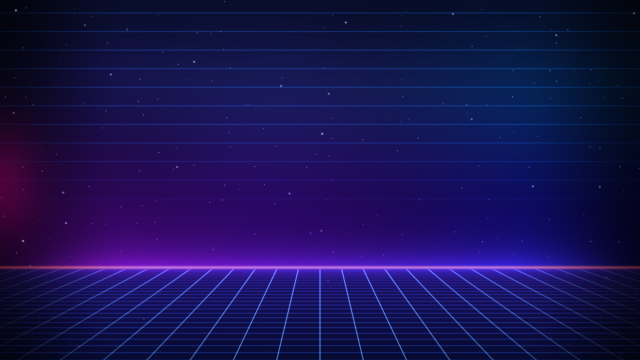
Give the GLSL for this background, as a Shadertoy shader.

```glsl
// A neon night scene: a violet and blue starry sky with faint scan lines above
// a glowing horizon, and a perspective grid floor. The sky blends colour ramps,
// the floor is projected from a vanishing point, the stars are hashed cells.

// Layout, in canvas heights
const float HORIZON = 0.257;
const float VANISH_Y = 0.505;      // where the floor rails would meet
const float RAIL_SPREAD = 0.238;   // rail spacing per unit below VANISH_Y
const float RUNG_STEP = 0.086;     // rung spacing in floor depth
const float SCAN_STEP = 0.0516;
const float SCAN_TOP = 0.964;
const float LINE_WIDTH = 0.0019;
const float GLOW_HEIGHT = 0.050;

// Sky colours, left / centre / right
const vec3 LOW_LEFT = vec3(0.21, 0.02, 0.36);
const vec3 LOW_MID = vec3(0.14, 0.02, 0.35);
const vec3 LOW_RIGHT = vec3(0.04, 0.03, 0.34);
const vec3 HIGH_LEFT = vec3(0.08, 0.06, 0.27);
const vec3 HIGH_MID = vec3(0.09, 0.10, 0.34);
const vec3 HIGH_RIGHT = vec3(0.02, 0.14, 0.33);
const vec3 TOP_COLOR = vec3(0.02, 0.04, 0.13);

// Light and floor colours
const vec3 GLOW_LEFT = vec3(0.32, 0.06, 0.46);
const vec3 GLOW_RIGHT = vec3(0.18, 0.11, 0.55);
const vec3 EDGE_MAGENTA = vec3(0.24, 0.0, 0.12);
const vec3 EMBER = vec3(0.80, 0.28, 0.28);
const vec3 HORIZON_PINK = vec3(0.82, 0.52, 0.83);
const vec3 SCAN_COLOR = vec3(0.02, 0.11, 0.22);
const vec3 FLOOR_FAR = vec3(0.15, 0.07, 0.50);
const vec3 FLOOR_NEAR = vec3(0.025, 0.04, 0.19);
const vec3 RAIL_COLOR = vec3(0.26, 0.42, 0.56);
const vec3 RUNG_COLOR = vec3(0.06, 0.13, 0.30);
const vec3 STAR_COLOR = vec3(0.75, 0.82, 1.0);

float hash(vec2 p) {
    return fract(sin(dot(p, vec2(127.1, 311.7))) * 43758.5453);
}

float noise(vec2 p) {
    vec2 i = floor(p), f = fract(p);
    f = f * f * (3.0 - 2.0 * f);
    return mix(mix(hash(i), hash(i + vec2(1, 0)), f.x),
               mix(hash(i + vec2(0, 1)), hash(i + vec2(1, 1)), f.x), f.y);
}

// Soft line profile that keeps its brightness when thinner than a pixel
float softLine(float dist, float width, float pixel) {
    float w = max(width, 0.7 * pixel);
    return exp(-dist * dist / (w * w)) * width / w;
}

// Distance to the nearest multiple of step
float repeatDist(float x, float step_) {
    return abs(mod(x + 0.5 * step_, step_) - 0.5 * step_);
}

vec3 threeWay(vec3 a, vec3 b, vec3 c, float x) {
    return mix(mix(a, b, smoothstep(0.0, 0.5, x)), c, smoothstep(0.48, 0.88, x));
}

float stars(vec2 p, float density, float chance, float radius, float pixel) {
    vec2 cell = floor(p * density);
    vec2 center = 0.15 + 0.7 * vec2(hash(cell + 3.7), hash(cell + 9.2));
    float dist = length(fract(p * density) - center) / density;
    float present = step(hash(cell + 21.4), chance);
    float power = mix(0.3, 1.0, hash(cell + 35.8));
    return present * power * softLine(dist, radius, pixel);
}

vec3 skyColor(vec2 uv, float pixel) {
    vec3 low = threeWay(LOW_LEFT, LOW_MID, LOW_RIGHT, uv.x);
    vec3 high = threeWay(HIGH_LEFT, HIGH_MID, HIGH_RIGHT, uv.x);
    vec3 col = mix(low, high, smoothstep(0.36, 0.80, uv.y));
    col = mix(col, TOP_COLOR, 0.85 * smoothstep(0.72, 1.03, uv.y));
    col *= 0.88 + 0.24 * noise(uv * vec2(5.0, 3.5));
    // Scan lines, fading towards the horizon
    float scan = softLine(repeatDist(uv.y - SCAN_TOP, SCAN_STEP), LINE_WIDTH, pixel);
    return col + SCAN_COLOR * scan * smoothstep(0.32, 0.75, uv.y);
}

vec3 floorColor(vec2 uv, float x, float pixel) {
    float below = VANISH_Y - uv.y;
    float depth = 1.0 / below;
    float nearness = clamp(1.0 - uv.y / HORIZON, 0.0, 1.0);
    vec3 col = mix(FLOOR_FAR, FLOOR_NEAR, pow(nearness, 0.55));
    // Rungs across, dimmed where they crowd together
    float rungGap = RUNG_STEP * below * below;
    float rung = softLine(repeatDist(depth, RUNG_STEP) * below * below, 0.0014, pixel);
    col += RUNG_COLOR * rung * smoothstep(1.2, 4.0, rungGap / pixel);
    // Rails towards the vanishing point
    float slope = x / below;
    float railDist = repeatDist(slope, RAIL_SPREAD) * below / sqrt(1.0 + slope * slope);
    float fade = exp(-1.6 * x * x) * smoothstep(0.0, 0.04, nearness);
    return col + RAIL_COLOR * fade * softLine(railDist, LINE_WIDTH, pixel);
}

void mainImage(out vec4 fragColor, in vec2 fragCoord) {
    vec2 uv = fragCoord / iResolution.xy;
    vec2 p = fragCoord / iResolution.y;
    float pixel = 1.0 / iResolution.y;
    float x = p.x - 0.5 * iResolution.x / iResolution.y;
    float side = min(uv.x, 1.0 - uv.x);
    float rise = uv.y - HORIZON;

    vec3 sky = skyColor(uv, pixel);
    vec3 ground = floorColor(uv, x, pixel);
    vec3 col = mix(ground, sky, smoothstep(-pixel, pixel, rise));

    // Vignette, then the light at the left edge
    col *= mix(0.30, 1.0, smoothstep(-0.03, 0.20, side));
    vec2 fromEdge = (uv - vec2(0.0, 0.49)) / vec2(0.06, 0.15);
    col += EDGE_MAGENTA * exp(-dot(fromEdge, fromEdge));

    // Horizon glow, shorter on the floor side
    float reach = rise > 0.0 ? GLOW_HEIGHT : 0.3 * GLOW_HEIGHT;
    vec3 glow = mix(GLOW_LEFT, GLOW_RIGHT, smoothstep(0.1, 0.85, uv.x));
    col += glow * exp(-abs(rise) / reach) * smoothstep(-0.02, 0.22, side);
    vec3 beam = mix(EMBER, HORIZON_PINK, smoothstep(0.0, 0.25, side));
    float beamPower = mix(0.45, 0.85, smoothstep(0.0, 0.15, side));
    col = mix(col, beam, beamPower * softLine(rise, 0.0042, pixel));

    // Two star layers, nearly hidden over the floor
    float twinkle = 0.8 * stars(p, 7.0, 0.32, 0.0027, pixel)
                  + 0.35 * stars(p + 4.3, 21.0, 0.28, 0.0018, pixel);
    col += STAR_COLOR * twinkle * mix(0.25, 1.0, smoothstep(0.0, 0.05, rise));
    fragColor = vec4(clamp(col, 0.0, 1.0), 1.0);
}
```
